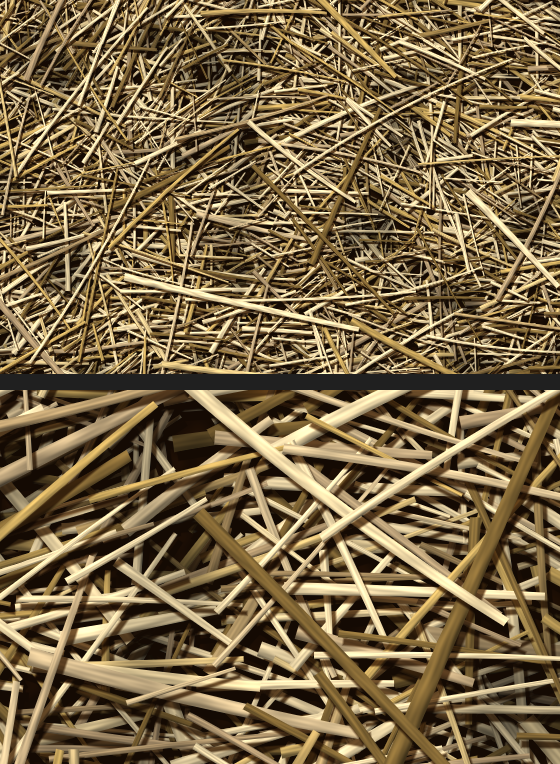
Top: the whole. Bottom: its middle third, enlarged.
Write a Shadertoy shader that draws this texture.

```glsl
// A heap of dry straw in hard sunlight: layers of jittered grid cells, each
// holding one thin curved stalk that follows a broad flow of directions.
// Layers are painted bottom to top; every stalk first throws a brown shadow.

#define LAYERS 44
#define LONG_LAYERS 3
#define SCATTER 1.55
#define CELL_MIN 0.10
#define CELL_MAX 0.30
#define CELL_LONG 0.46
#define HALF_WIDTH_MIN 0.0024
#define HALF_WIDTH_MAX 0.0062
#define SHADOW_SHIFT vec2(0.0042, -0.0072)
#define SHADOW_TINT vec3(0.41, 0.32, 0.22)
#define HOLLOW_DEPTH 0.6

const vec3 GROUND = vec3(0.10, 0.05, 0.015);
const vec3 BROWN  = vec3(0.52, 0.41, 0.21);
const vec3 GOLD   = vec3(0.82, 0.68, 0.38);
const vec3 TAN    = vec3(0.74, 0.63, 0.47);
const vec3 PALE   = vec3(1.00, 0.91, 0.71);

vec4 hash4(vec3 p) {
    vec4 q = fract(p.xyzx * vec4(0.1031, 0.1030, 0.0973, 0.1099));
    q += dot(q, q.wzxy + 33.33);
    return fract((q.xxyz + q.yzzw) * q.zywx);
}

// Gradient noise, roughly -0.7 to 0.7
float cornerSlope(vec2 cell, vec2 offset) {
    float a = 6.2832 * hash4(vec3(cell, 7.0)).x;
    return dot(vec2(cos(a), sin(a)), offset);
}

float gradientNoise(vec2 p) {
    vec2 i = floor(p), f = p - i;
    vec2 u = f * f * f * (f * (f * 6.0 - 15.0) + 10.0);
    vec2 e = vec2(1.0, 0.0);
    return mix(mix(cornerSlope(i, f), cornerSlope(i + e.xy, f - e.xy), u.x),
               mix(cornerSlope(i + e.yx, f - e.yx), cornerSlope(i + e.xx, f - e.xx), u.x), u.y);
}

// Prevailing angle: steep at upper left, falling at right, level below
float flowAngle(vec2 p) {
    float steep = (1.0 - smoothstep(0.3, 0.8, p.x)) * smoothstep(0.4, 0.8, p.y);
    float falling = smoothstep(0.45, 1.0, p.x) * smoothstep(0.2, 0.5, p.y);
    return 0.15 + 0.8 * steep - 0.55 * falling + 0.25 * sin(p.x * 7.0 + p.y * 5.0);
}

// Signed distance to a stalk lying along x with a slight bow and taper
float stalkDistance(vec2 q, float halfLength, float halfWidth, float bow) {
    float y = q.y - bow * q.x * q.x;
    float taper = 1.0 - 0.25 * q.x / halfLength;
    return max(abs(q.x) - halfLength, abs(y) - halfWidth * taper);
}

vec3 stalkColour(vec4 tone, vec2 q, float across, float facing) {
    vec3 body = mix(GOLD, TAN, smoothstep(0.45, 0.6, tone.x));
    body = mix(body, BROWN, smoothstep(0.74, 0.9, tone.y));
    body = mix(body, PALE, 1.0 - smoothstep(0.3, 0.65, tone.y));
    float fibre = gradientNoise(vec2(q.x * 28.0, across * 1.6) + tone.zw * 90.0);
    float light = 1.0 + 0.24 * across * facing - 0.20 * across * across;
    return body * (light + 0.32 * fibre);
}

void mainImage(out vec4 fragColor, in vec2 fragCoord) {
    float pixel = 1.0 / iResolution.y;
    vec2 p = fragCoord * pixel;
    float hollow = smoothstep(-0.05, 0.45, gradientNoise(p * 4.5 + 3.7)
                 + 0.4 * gradientNoise(p * 13.0));
    vec3 colour = GROUND * (1.0 + 0.5 * gradientNoise(p * 60.0));

    for (int i = 0; i < LAYERS; i++) {
        float layer = float(i);
        float height = layer / float(LAYERS - 1);
        float size = mix(CELL_MIN, CELL_MAX, fract(layer * 0.618));
        if (i >= LAYERS - LONG_LAYERS) size = CELL_LONG;
        vec2 shift = hash4(vec3(layer, 3.0, 11.0)).xy * 9.0 + 4.0;
        vec2 home = floor(p / size + shift);
        float depthLight = 1.0 - HOLLOW_DEPTH * hollow * (1.0 - height * height);
        depthLight *= mix(0.8, 1.04, height);

        // Neighbouring cells, always painted in the same absolute order
        for (int k = 0; k < 9; k++) {
            vec2 cell = home + vec2(float(k % 3 - 1), float(k / 3 - 1));
            vec4 h = hash4(vec3(cell, layer + 1.0));
            vec4 tone = hash4(vec3(cell.yx, layer + 61.0));
            vec2 centre = (cell + h.xy - shift) * size;
            float spread = 2.0 * h.z - 1.0;
            float angle = flowAngle(centre) + SCATTER * spread * abs(spread);
            vec2 along = vec2(cos(angle), sin(angle));
            vec2 normal = vec2(-along.y, along.x);
            vec2 q = vec2(dot(p - centre, along), dot(p - centre, normal));

            float halfLength = size * mix(0.38, 0.9, h.w);
            float halfWidth = mix(HALF_WIDTH_MIN, HALF_WIDTH_MAX, tone.z * tone.z)
                            * (0.7 + 1.5 * size);
            float bow = (tone.w - 0.5) * 0.5;

            // Shadow on whatever lies below
            vec2 shadowStep = vec2(dot(SHADOW_SHIFT, along), dot(SHADOW_SHIFT, normal));
            float shade = stalkDistance(q - shadowStep, halfLength, halfWidth, bow);
            float dim = 1.0 - smoothstep(-0.0015, 0.0015, shade);
            colour *= mix(vec3(1.0), SHADOW_TINT, dim);

            // The stalk itself
            float d = stalkDistance(q, halfLength, halfWidth, bow);
            float cover = clamp(0.5 - d / pixel, 0.0, 1.0);
            if (cover > 0.0) {
                float across = clamp((q.y - bow * q.x * q.x) / halfWidth, -1.0, 1.0);
                float facing = dot(normal, normalize(-SHADOW_SHIFT));
                colour = mix(colour, stalkColour(tone, q, across, facing) * depthLight, cover);
            }
        }
    }
    colour = max(colour, GROUND * 0.8);
    fragColor = vec4(clamp(colour, 0.0, 1.0), 1.0);
}
```
